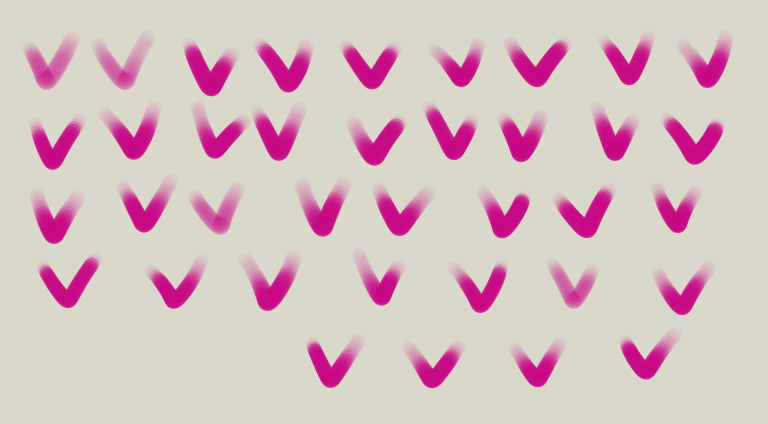
Write a WebGL 1 fragment shader that draws this pattern.

```glsl
precision highp float;
// Rows of loose brush-stamped check marks in magenta ink on warm grey paper.
uniform vec2 u_resolution;

// Lengths are in canvas heights.
const vec3 PAPER = vec3(0.855, 0.848, 0.795);
const vec3 INK = vec3(0.775, 0.032, 0.518);
const int ROWS = 5;
const int MAX_MARKS = 9;
const int STAMPS = 36;
const float TOP_ROW_Y = 0.806;
const float ROW_PITCH = 0.173;
const vec2 JITTER = vec2(0.040, 0.030);
const vec2 ARM_WIDTH = vec2(0.038, 0.070);    // min, max
const vec2 ARM_HEIGHT = vec2(0.068, 0.104);   // min, max
const vec2 BRUSH_RADIUS = vec2(0.0185, 0.0218);
const float TIP_ROUNDNESS = 0.10;
const float FULL_FLOW = 0.55;                 // opacity of one stamp
const float FAINT_FLOW = 0.14;
const float END_FLOW = 0.045;
const float FAINT_SHARE = 0.13;

float hash(vec2 p) {
  vec3 q = fract(vec3(p.xyx) * vec3(0.1031, 0.1030, 0.0973));
  q += dot(q, q.yzx + 33.33);
  return fract((q.x + q.y) * q.z);
}

// Random value number k of one mark
float markRandom(vec2 id, float k) {
  return hash(id * vec2(17.3, 41.7) + k * vec2(7.9, 3.1) + 5.0);
}

// First x, last x and number of marks in a row
vec3 rowLayout(float row) {
  if (row < 1.5) return vec3(0.110, 1.660 - 0.04 * row, 9.0);
  if (row < 2.5) return vec3(0.110, 1.600, 8.0);
  if (row < 3.5) return vec3(0.160, 1.610, 7.0);
  return vec3(0.775, 1.535, 4.0);
}

// Share of paper left uncovered by one mark whose lowest point is the origin
float markTransmission(vec2 p, vec2 id, float pixel) {
  vec2 leftArm = vec2(-mix(ARM_WIDTH.x, ARM_WIDTH.y, markRandom(id, 1.0)),
                      mix(ARM_HEIGHT.x, ARM_HEIGHT.y, markRandom(id, 2.0)));
  vec2 rightArm = vec2(mix(ARM_WIDTH.x, ARM_WIDTH.y, markRandom(id, 3.0)),
                       mix(ARM_HEIGHT.x, ARM_HEIGHT.y, markRandom(id, 4.0)));
  float radius = mix(BRUSH_RADIUS.x, BRUSH_RADIUS.y, markRandom(id, 5.0));
  float leftFade = mix(0.15, 1.0, markRandom(id, 6.0));
  float rightFade = mix(0.08, 0.85, markRandom(id, 7.0));
  float peak = markRandom(id, 8.0) < FAINT_SHARE ? FAINT_FLOW : FULL_FLOW;
  float bend = mix(-0.005, 0.007, markRandom(id, 9.0));

  float clear = 1.0;
  for (int i = 0; i < STAMPS; i++) {
    // s runs from the left end (-1) through the tip (0) to the right end (1)
    float s = 2.0 * float(i) / float(STAMPS - 1) - 1.0;
    float along = abs(s);
    float rise = sqrt(s * s + TIP_ROUNDNESS * TIP_ROUNDNESS) - TIP_ROUNDNESS;
    vec2 arm = s < 0.0 ? leftArm : rightArm;
    vec2 center = vec2(arm.x * along, arm.y * rise / (1.0 - TIP_ROUNDNESS));
    center.x += bend * along * (1.0 - along) * 4.0;

    // Pressure thins the brush and its ink towards the ends
    float fade = s < 0.0 ? leftFade : rightFade;
    float pressure = smoothstep(0.0, fade, 1.0 - along);
    float flow = mix(END_FLOW, peak, pressure * pressure);
    float size = radius * (1.0 - (s < 0.0 ? 0.17 : 0.08) * along);
    float cover = clamp((size - length(p - center)) / pixel + 0.5, 0.0, 1.0);
    clear *= 1.0 - flow * cover;
  }
  return clear;
}

void main() {
  float pixel = 1.0 / u_resolution.y;
  vec2 uv = gl_FragCoord.xy * pixel;
  float clear = 1.0;

  for (int r = 0; r < ROWS; r++) {
    float row = float(r);
    vec3 layout = rowLayout(row);
    for (int c = 0; c < MAX_MARKS; c++) {
      float col = float(c);
      if (col >= layout.z) break;
      vec2 id = vec2(col, row);
      vec2 tip = vec2(mix(layout.x, layout.y, col / (layout.z - 1.0)),
                      TOP_ROW_Y - ROW_PITCH * row);
      tip += JITTER * (vec2(markRandom(id, 10.0), markRandom(id, 11.0)) - 0.5);

      // Skip marks that cannot reach this point
      vec2 p = uv - tip;
      if (abs(p.x) < 0.11 && p.y > -0.04 && p.y < 0.14)
        clear *= markTransmission(p, id, pixel);
    }
  }
  gl_FragColor = vec4(mix(INK, PAPER, clear), 1.0);
}
```
